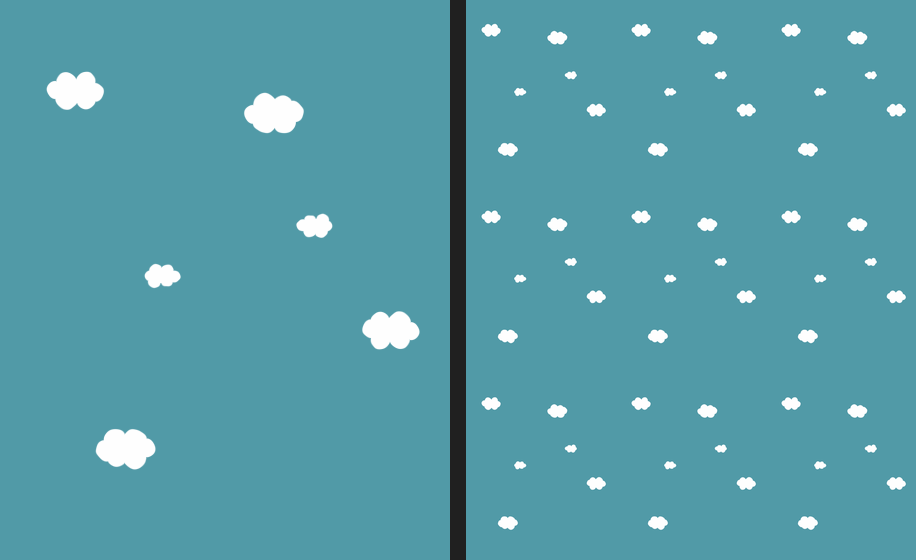
Left: one tile. Right: repeated 3 by 3.
Reproduce this pattern procedurally as a Shadertoy shader.

```glsl
const vec3 SKY = vec3(0.318, 0.602, 0.655);
const vec3 CLOUD_WHITE = vec3(0.995, 0.998, 0.998);

// Clouds come in pairs, the second turned by half a turn about the pair's middle.
const int PAIRS = 3;
const vec2 PAIR_MIDDLE[PAIRS] = vec2[](vec2(0.518, 0.624), vec2(0.444, 0.498), vec2(0.530, 0.552));
const vec2 PAIR_REACH[PAIRS] = vec2[](vec2(-0.350, 0.213), vec2(0.164, 0.300), vec2(0.172, 0.044));
const float HALF_WIDTH[PAIRS] = float[](0.0527, 0.0560, 0.0332);  // in canvas heights

// Cloud proportions, in units of its half width.
const int PUFFS = 6;
const vec2 RING = vec2(0.66, 0.29);     // ellipse the puffs sit on
const vec2 CORE = vec2(0.70, 0.42);     // ellipse filling the middle
const float PUFF_RADIUS = 0.36;
const float END_SHRINK = 0.05;          // the outer left and right puffs are smaller
const float PLACE_JITTER = 0.07;
const float RADIUS_JITTER = 0.04;
const float WOBBLE = 0.07;              // uneven, hand-cut outline
const float WOBBLE_FREQUENCY = 2.6;
const float EDGE_PIXELS = 0.8;

const float TAU = 6.2831853;

// Two values in -1..1
vec2 hash2(vec2 p) {
    vec2 q = vec2(dot(p, vec2(127.1, 311.7)), dot(p, vec2(269.5, 183.3)));
    return fract(sin(q) * 43758.545) * 2.0 - 1.0;
}

float gradientNoise(vec2 p) {
    vec2 i = floor(p), f = p - i;
    vec2 u = f * f * f * (f * (f * 6.0 - 15.0) + 10.0);
    vec2 e = vec2(1.0, 0.0);
    float a = dot(hash2(i), f);
    float b = dot(hash2(i + e.xy), f - e.xy);
    float c = dot(hash2(i + e.yx), f - e.yx);
    float d = dot(hash2(i + e.xx), f - e.xx);
    return mix(mix(a, b, u.x), mix(c, d, u.x), u.y);
}

// Signed distance to a cloud with half width 1: a core with a ring of puffs
float cloudDistance(vec2 p, float seed) {
    vec2 q = p * WOBBLE_FREQUENCY + seed * 17.0;
    p += WOBBLE * vec2(gradientNoise(q), gradientNoise(q + 41.0));

    float dist = (length(p / CORE) - 1.0) * CORE.y;
    for (int k = 0; k < PUFFS; k++) {
        float angle = TAU * float(k) / float(PUFFS);
        vec2 id = vec2(float(k), seed);
        vec2 centre = RING * vec2(cos(angle), sin(angle)) + PLACE_JITTER * hash2(id);
        float radius = PUFF_RADIUS + RADIUS_JITTER * hash2(id + 9.0).x;
        radius -= END_SHRINK * smoothstep(0.6, 0.9, abs(cos(angle)));
        dist = min(dist, length(p - centre) - radius);
    }
    return dist;
}

void mainImage(out vec4 fragColor, in vec2 fragCoord) {
    vec2 uv = fragCoord / iResolution.xy;
    vec2 canvas = vec2(iResolution.x / iResolution.y, 1.0);

    float dist = 1.0;
    for (int i = 0; i < PAIRS; i++) {
        for (float turn = -1.0; turn < 2.0; turn += 2.0) {
            // Nearest copy of the cloud on the wrapped canvas
            vec2 offset = uv - PAIR_MIDDLE[i] - turn * PAIR_REACH[i];
            vec2 local = (fract(offset + 0.5) - 0.5) * canvas * turn;
            float size = HALF_WIDTH[i];
            dist = min(dist, size * cloudDistance(local / size, float(i) + 1.0));
        }
    }

    float edge = EDGE_PIXELS / iResolution.y;
    float cover = 1.0 - smoothstep(-edge, edge, dist);
    fragColor = vec4(mix(SKY, CLOUD_WHITE, cover), 1.0);
}
```
